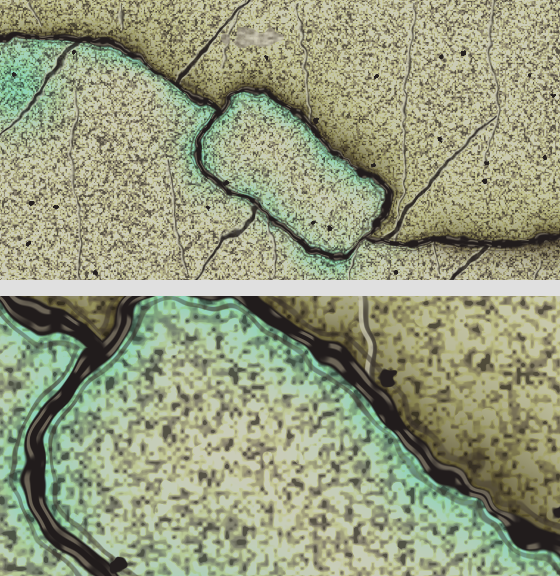
Top, the full canvas; bottom, a detail of the centre.
Write a WebGL 2 fragment shader that draws this texture.

```glsl
#version 300 es
precision highp float;

uniform vec2 u_resolution;
out vec4 fragColor;

float hash(vec2 p) {
    vec3 q = fract(p.xyx * 0.1031);
    q += dot(q, q.yzx + 33.33);
    return fract((q.x + q.y) * q.z);
}

float noise(vec2 p) {
    vec2 i = floor(p), f = fract(p);
    f = f * f * (3.0 - 2.0 * f);
    return mix(mix(hash(i), hash(i + vec2(1, 0)), f.x),
               mix(hash(i + vec2(0, 1)), hash(i + vec2(1, 1)), f.x), f.y);
}

float fbm(vec2 p) {
    float sum = 0.0, amp = 0.5;
    for (int i = 0; i < 4; i++) {
        sum += amp * noise(p);
        p = p * 2.03 + 17.0;
        amp *= 0.5;
    }
    return sum / 0.9375;
}

float stroke(float d, float width, float blur) {
    return 1.0 - smoothstep(width - blur, width + blur, d);
}

// Distance to a segment, and the position along it
vec2 segment(vec2 p, vec2 a, vec2 b) {
    vec2 ab = b - a;
    float t = clamp(dot(p - a, ab) / dot(ab, ab), 0.0, 1.0);
    return vec2(length(p - a - ab * t), t);
}

float faultHeight(float x) {
    return mix(0.87, 0.14, smoothstep(0.35, 1.45, x)) - 0.06 * x * (1.0 - smoothstep(0.4, 1.2, x));
}

float faultDistance(vec2 p) {
    float slope = (faultHeight(p.x + 0.01) - faultHeight(p.x - 0.01)) / 0.02;
    return (p.y - faultHeight(p.x)) / sqrt(1.0 + slope * slope);
}

// Rounded slab that splits the fault in two
float slabDistance(vec2 p, vec2 centre, vec2 halfSize, float corner) {
    p -= centre;
    vec2 r = abs(vec2(dot(p, vec2(0.8, -0.6)), dot(p, vec2(0.6, 0.8)))) - halfSize + corner;
    return length(max(r, 0.0)) + min(max(r.x, r.y), 0.0) - corner;
}

vec2 branch(vec2 p, float i) {
    float side = mod(i, 2.0) * 2.0 - 1.0;
    float x = 0.27 + 0.37 * i;
    vec2 root = vec2(x, faultHeight(x));
    return segment(p, root, root + side * vec2(0.27, 0.34) * (0.9 + 0.15 * i));
}

float hairline(vec2 p, float i) {
    float x = 0.12 + 0.165 * i + 0.1 * (hash(vec2(i, 3.0)) - 0.5);
    float edge = mod(i + 1.0, 2.0);
    float lean = 0.12 * (hash(vec2(i, 8.0)) - 0.5);
    float reach = mix(0.55, 1.05, hash(vec2(i, 5.0)));
    vec2 start = vec2(x + lean, edge);
    return segment(p, start, vec2(x, mix(edge, faultHeight(x), reach))).x;
}

float specks(vec2 p, float scale, float density, float radius) {
    vec2 cell = floor(p * scale);
    vec2 offset = 0.3 + 0.4 * vec2(hash(cell + 7.0), hash(cell + 31.0));
    float d = length(fract(p * scale) - offset) + 0.12 * (noise(p * 130.0) - 0.5);
    return step(1.0 - density, hash(cell)) * (1.0 - smoothstep(radius * 0.7, radius, d));
}

// Dark to pale mineral tones
vec3 mineral(float tone) {
    vec3 c = mix(vec3(0.34, 0.32, 0.27), vec3(0.54, 0.51, 0.44), smoothstep(0.36, 0.5, tone));
    c = mix(c, vec3(0.65, 0.63, 0.49), smoothstep(0.5, 0.63, tone));
    c = mix(c, vec3(0.78, 0.78, 0.58), smoothstep(0.63, 0.76, tone));
    return mix(c, vec3(0.80, 0.80, 0.72), smoothstep(0.76, 0.88, tone));
}

void main() {
    vec2 p = gl_FragCoord.xy / u_resolution.y;
    float px = 1.0 / u_resolution.y;
    vec2 drift = vec2(fbm(p * 5.0), fbm(p * 5.0 + 40.0)) - 0.5;
    vec2 jag = vec2(noise(p * 38.0), noise(p * 38.0 + 60.0)) - 0.5;
    vec2 q = p + 0.09 * drift + 0.012 * jag;

    float side = faultDistance(q);
    float slab = slabDistance(q, vec2(1.05, 0.38), vec2(0.34, 0.165), 0.11);
    float fault = min(max(abs(side), -slab), abs(slab));

    // Granular ground
    float tone = 0.69 + 0.7 * (noise(p * 190.0) - 0.5) + 0.45 * (noise(p * 97.0 + 9.0) - 0.5);
    tone += 0.16 * (fbm(p * 3.0 + 5.0) - 0.5) + 0.25 * specks(p, 26.0, 0.22, 0.22);
    vec3 color = mineral(tone);

    // Verdigris and brown stains beside the fault
    float patches = smoothstep(0.25, 0.65, fbm(p * 6.0 + 12.0));
    float above = smoothstep(-0.01, 0.01, side) * smoothstep(-0.01, 0.01, slab);
    float right = smoothstep(1.3, 1.6, p.x);
    float wedge = exp(-dot(p - vec2(0.06, 0.69), p - vec2(0.06, 0.69)) / 0.022);
    float green = (1.0 - above) * (1.0 - right) * clamp(exp(-fault / 0.05) * (0.4 + patches) + wedge, 0.0, 1.0);
    float brown = max(above, right) * exp(-fault / 0.042) * (0.55 + 0.45 * patches);
    color *= mix(vec3(1.0), vec3(0.70, 1.04, 1.02), green);
    color *= mix(vec3(1.0), vec3(0.42, 0.36, 0.27), brown);
    color *= mix(vec3(1.0), vec3(0.92, 0.93, 0.78), above * exp(-fault / 0.16));

    // Fine upright cracks with a pale lip
    float hair = 1.0, lip = 1.0;
    for (int i = 0; i < 12; i++) {
        hair = min(hair, hairline(q, float(i)));
        lip = min(lip, hairline(q + vec2(0.005, 0.0), float(i)));
    }
    float outside = smoothstep(-0.005, 0.005, slab);
    float broken = 0.45 + 0.55 * noise(p * 45.0);
    color = mix(color, vec3(0.79, 0.78, 0.70), 0.75 * outside * stroke(lip, 0.004, px));
    color = mix(color, vec3(0.25, 0.23, 0.20), outside * broken * stroke(hair, 0.0028, px));

    // Tapering side cracks
    for (int i = 0; i < 5; i++) {
        vec2 b = branch(q, float(i));
        float width = mix(0.009, 0.003, b.y);
        color = mix(color, vec3(0.76, 0.76, 0.68), 0.6 * outside * stroke(abs(b.x - width * 1.5), 0.003, px));
        color = mix(color, vec3(0.14, 0.12, 0.12), outside * (0.5 + 0.5 * broken) * stroke(b.x, width, px));
    }

    // Ragged fault with split strands
    float gape = 0.006 + 0.010 * noise(p * 7.0);
    float strand = abs(fault - gape * 1.8 - 0.006 * (noise(p * 22.0) - 0.5));
    color = mix(color, vec3(0.24, 0.21, 0.18), 0.7 * broken * stroke(strand, 0.003, px));
    color = mix(color, vec3(0.13, 0.11, 0.11), stroke(fault, gape, 1.5 * px));
    float ridge = stroke(abs(fault - gape * 0.55), 0.0025, px) * smoothstep(0.4, 0.7, noise(p * 60.0));
    color = mix(color, vec3(0.52, 0.49, 0.42), 0.75 * ridge);

    // Raised pale scab and scattered pits
    float scab = length((p - vec2(0.91, 0.865)) * vec2(1.0, 3.4)) + 0.12 * (noise(p * 30.0) - 0.5);
    vec3 crust = mix(vec3(0.48, 0.45, 0.39), vec3(0.82, 0.80, 0.73), noise(p * vec2(60.0, 110.0)));
    color = mix(color, crust, 0.85 * stroke(scab, 0.085, 0.01));
    color = mix(color, vec3(0.14, 0.12, 0.12), specks(p + 3.0, 13.0, 0.06, 0.13));

    fragColor = vec4(color, 1.0);
}
```
